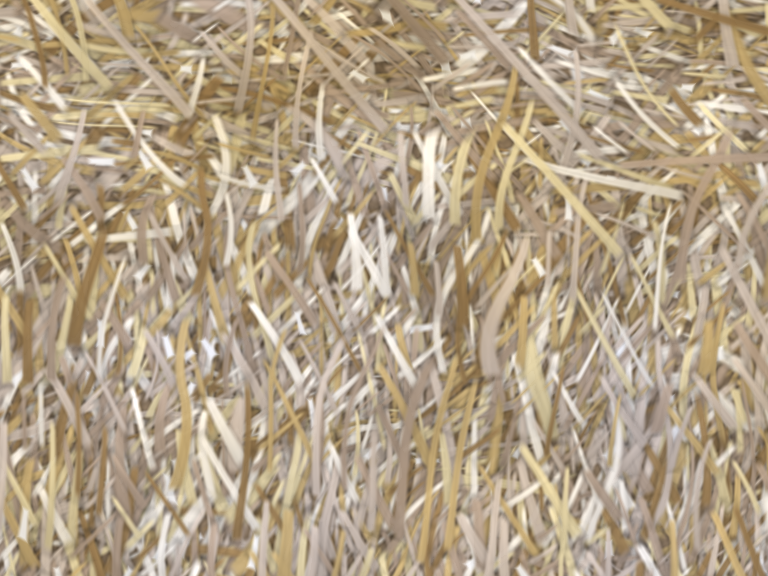
Reproduce this texture procedurally as a Shadertoy shader.

```glsl
// Packed straw bale: many layers of short, pale, tangled stalks.

vec4 hash4(vec3 p) {
    vec4 q = fract(p.xyzx * vec4(0.1031, 0.1030, 0.0973, 0.1099));
    q += dot(q, q.wzxy + 33.33);
    return fract((q.xxyz + q.yzzw) * q.zywx);
}

float gradientDot(vec2 cell, vec2 offset) {
    return dot(hash4(vec3(cell, 91.0)).xy * 2.0 - 1.0, offset) * 1.2;
}

float gradientNoise(vec2 p) {
    vec2 i = floor(p), f = fract(p);
    vec2 u = f * f * (3.0 - 2.0 * f);
    vec2 e = vec2(1.0, 0.0);
    return mix(mix(gradientDot(i, f), gradientDot(i + e, f - e), u.x),
               mix(gradientDot(i + e.yx, f - e.yx), gradientDot(i + 1.0, f - 1.0), u.x), u.y);
}

vec3 strawColor(float pick) {
    if (pick < 0.26) return vec3(0.72, 0.67, 0.63);
    if (pick < 0.46) return vec3(0.62, 0.55, 0.49);
    if (pick < 0.62) return vec3(0.69, 0.60, 0.42);
    if (pick < 0.77) return vec3(0.88, 0.86, 0.83);
    if (pick < 0.90) return vec3(0.80, 0.75, 0.60);
    return vec3(0.53, 0.43, 0.29);
}

void mainImage(out vec4 fragColor, in vec2 fragCoord) {
    vec2 p = fragCoord / iResolution.y;
    vec3 color = vec3(0.0);
    float unseen = 1.0;
    vec2 sway = vec2(gradientNoise(p * 3.1 + 11.0), gradientNoise(p * 3.1 + 37.0));

    // Front to back: each layer is a turned, swaying grid with one stalk per cell
    for (int layer = 0; layer < 46; layer++) {
        if (unseen < 0.04) break;
        float id = float(layer);
        vec4 style = hash4(vec3(id + 5.0, 17.0, 43.0));
        bool isLong = layer < 3;
        float kind = isLong ? 0.6 : fract(id * 0.618);
        float turn = fract(id * 0.755 + 0.2);
        vec2 q = p + sway * (style.zw - 0.5) * (isLong ? 0.08 : 0.34);

        // Upright below, falling to the right on top, some stray
        float angle = 3.14 * turn;
        if (kind < 0.45) angle = 1.57 + (turn - 0.5) * 1.1;
        else if (kind < 0.8) angle = 2.65 + (turn - 0.5) * 1.2;
        vec2 dir = vec2(cos(angle), sin(angle));
        vec2 side = vec2(-dir.y, dir.x);

        vec2 size = isLong ? vec2(0.62, 0.08) : vec2(0.23, 0.036) * mix(0.65, 1.35, style.y);
        vec2 grid = vec2(dot(q, dir), dot(q, side)) / size + 20.0 + style.zw;
        float row = floor(grid.y);
        grid.x += hash4(vec3(row, id, 7.0)).x;
        vec2 cell = floor(grid);
        vec2 local = grid - cell - 0.5;
        vec4 rnd = hash4(vec3(cell, id + 3.0));
        if (rnd.x > (isLong ? 0.2 : 0.6)) continue;

        // Keep only stalks whose direction suits their place
        vec2 center = q - dir * local.x * size.x - side * local.y * size.y;
        float top = smoothstep(0.56, 0.84, center.y + 0.06 * sin(center.x * 7.0));
        if (kind < 0.45 && rnd.w < top) continue;
        if (kind >= 0.45 && kind < 0.8 && rnd.w >= top) continue;

        // Stalk outline, slightly tilted, bent and tapered
        vec4 look = hash4(vec3(cell + 150.0, id + 57.0));
        bool glint = look.z > 0.95 && !isLong;
        float halfLength = size.x * (glint ? 0.08 : mix(0.22, 0.47, rnd.y));
        float halfWidth = isLong ? 0.0085 : size.y * mix(0.10, 0.27, look.y);
        if (glint) halfWidth = 0.0065;
        float along = local.x * size.x - (rnd.z * 2.0 - 1.0) * (0.48 * size.x - halfLength);
        float bend = (look.x - 0.5) * (0.25 * local.x + 0.2 * local.x * local.x);
        float across = (local.y - bend - (fract(rnd.z * 37.0) - 0.5) * 0.14) * size.y;
        halfWidth *= 0.9 - 0.2 * along / halfLength;
        float edge = max(abs(across) - halfWidth, abs(along) - halfLength);

        // Rounded body with faint lengthwise fibres, fading at the ends
        float cover = 0.93 * smoothstep(0.0042, -0.0042, edge);
        if (!glint) cover *= smoothstep(0.0, 0.02, halfLength - abs(along));
        if (cover > 0.0) {
            float roundness = across / (halfWidth + 0.003);
            float fibre = gradientNoise(vec2(along * 12.0, across * 150.0) + 40.0 * rnd.yz);
            vec3 body = strawColor(look.w) * (1.10 - 0.07 * roundness * roundness + 0.09 * fibre);
            body *= 0.95 + 0.10 * look.x + 0.08 * along / halfLength;
            if (glint) body = vec3(0.97, 0.97, 0.98);
            color += unseen * cover * body;
        }

        // Soft shadow on the layers behind, faded out at the cell border
        vec2 inset = (0.5 - abs(local)) * size;
        float shadow = smoothstep(0.011, -0.002, edge) * smoothstep(0.0, 0.006, min(inset.x, inset.y));
        unseen *= 1.0 - cover;
        unseen *= 1.0 - (glint ? 0.0 : 0.11) * shadow * (1.0 - cover);
    }
    color += unseen * vec3(0.56, 0.48, 0.39);

    // Broad patches of pale and golden straw, warmer near the top
    float golden = 0.45 + 0.9 * gradientNoise(p * 4.0 + 7.0) + 0.4 * (p.y - 0.5);
    color *= mix(vec3(1.03, 1.04, 1.08), vec3(0.98, 0.94, 0.84), clamp(golden, 0.0, 1.0));
    color *= 1.0 + 0.14 * gradientNoise(p * 6.0 + 23.0);
    fragColor = vec4(clamp(color, 0.0, 1.0), 1.0);
}
```
